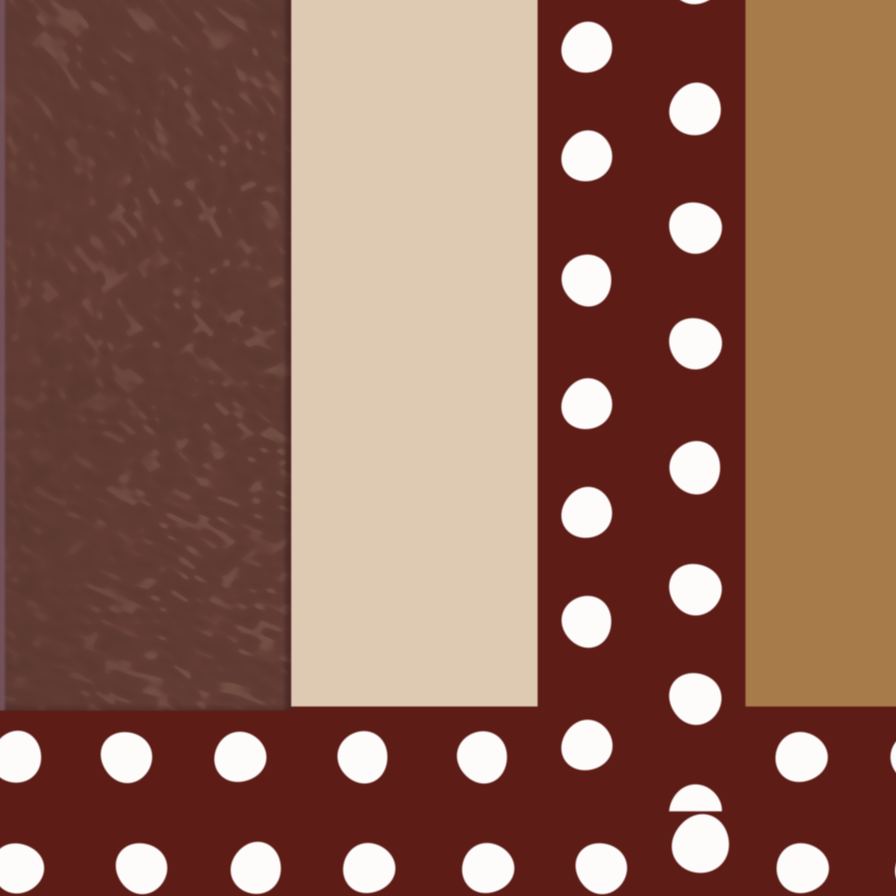
A WebGL 1 fragment shader for this pattern:

```glsl
precision highp float;
// Patchwork of flat and leather panels framed by dark red polka-dot ribbons.
// Panels are soft boxes; dots are wobbly discs spaced along lines by a pitch
// plus two slow cosine waves; leather is stretched value noise.
uniform vec2 u_resolution;

const float HALF_PI = 1.5708;
const vec3 RED = vec3(0.368, 0.108, 0.090);
const vec3 LEATHER = vec3(0.372, 0.229, 0.198);
const vec3 FLECK = vec3(0.52, 0.385, 0.335);
const vec3 SEAM = vec3(0.25, 0.13, 0.13);
const vec3 MAUVE = vec3(0.47, 0.34, 0.39);
const vec3 CREAM = vec3(0.870, 0.793, 0.700);
const vec3 TAN = vec3(0.660, 0.484, 0.290);
const vec3 WHITE = vec3(0.995, 0.99, 0.985);

float hash(vec2 p) {
  return fract(sin(dot(p, vec2(127.1, 311.7))) * 43758.5453);
}

float noise(vec2 p) {
  vec2 i = floor(p);
  vec2 f = fract(p);
  f = f * f * (3.0 - 2.0 * f);
  float low = mix(hash(i), hash(i + vec2(1.0, 0.0)), f.x);
  float high = mix(hash(i + vec2(0.0, 1.0)), hash(i + vec2(1.0, 1.0)), f.x);
  return mix(low, high, f.y);
}

// Antialiased step: 0 below the edge, 1 above it
float rise(float edge, float x, float soft) {
  return smoothstep(edge - soft, edge + soft, x);
}

float band(float from, float to, float x, float soft) {
  return rise(from, x, soft) * (1.0 - rise(to, x, soft));
}

// Position of dot i along its line; wave = (amp, phase) for two cosines
float dotPlace(float i, float start, float pitch, vec4 wave) {
  return start + pitch * i + wave.x * cos(HALF_PI * i + wave.y)
       + wave.z * cos(0.5 * HALF_PI * i + wave.w);
}

// Hand-cut disc with a slightly uneven outline
float blob(vec2 p, float radius, float seed, float soft) {
  float angle = atan(p.y, p.x + 1e-6);
  float turn = 6.2832 * hash(vec2(seed, 3.7));
  float uneven = 0.025 * cos(2.0 * angle + turn) + 0.02 * cos(3.0 * angle - turn);
  return 1.0 - rise(radius * (1.0 + uneven), length(p), soft);
}

float columnDots(vec2 p, float x, float start, float pitch, vec4 wave, float radius, float soft) {
  float cover = 0.0;
  for (int k = 0; k < 8; k++) {
    float i = float(k);
    vec2 center = vec2(x, dotPlace(i, start, pitch, wave));
    cover = max(cover, blob(p - center, radius, i + x * 9.0, soft));
  }
  return cover;
}

// A row may lift and enlarge one dot where it crosses the upright ribbon
float rowDots(vec2 p, float y, float start, float pitch, vec4 wave, float lift, float soft) {
  float cover = 0.0;
  for (int k = 0; k < 9; k++) {
    float i = float(k);
    float raised = lift * (1.0 - step(0.5, abs(i - 6.0)));
    vec2 center = vec2(dotPlace(i, start, pitch, wave), y + raised);
    cover = max(cover, blob(p - center, 0.0285 + 0.14 * raised, i + y * 40.0, soft));
  }
  return cover;
}

vec3 leather(vec2 p) {
  float tilt = mix(-0.4, -0.85, smoothstep(0.2, 0.9, p.y));
  vec2 along = vec2(cos(tilt), sin(tilt));
  vec2 q = vec2(dot(p, along), dot(p, vec2(-along.y, along.x)));
  q += 0.012 * noise(p * 22.0);
  float grain = noise(q * vec2(60.0, 130.0));
  float patches = noise(p * 9.0 + 4.0);
  float worn = mix(0.35, 1.0, smoothstep(0.12, 0.28, p.x + 0.15 * patches));
  worn = max(worn, smoothstep(0.72, 0.95, p.y));
  vec3 color = LEATHER * (0.94 + 0.10 * grain + 0.05 * patches);
  color = mix(color, FLECK, 0.42 * worn * smoothstep(0.64, 0.95, grain));
  color = mix(color, SEAM, 0.65 * smoothstep(0.314, 0.323, p.x));
  color = mix(color, SEAM, 0.35 * (1.0 - smoothstep(0.207, 0.216, p.y)));
  return mix(color, MAUVE, 0.8 * (1.0 - smoothstep(0.003, 0.008, p.x)));
}

void main() {
  vec2 p = gl_FragCoord.xy / u_resolution;
  float soft = max(0.0016, 0.8 / min(u_resolution.x, u_resolution.y));

  // Three panels standing on the red ground
  float aboveHem = rise(0.2115, p.y, soft);
  vec3 color = RED;
  color = mix(color, leather(p), rise(0.207, p.y, soft) * (1.0 - rise(0.325, p.x, soft)));
  color = mix(color, CREAM, aboveHem * band(0.325, 0.600, p.x, soft));
  color = mix(color, TAN, aboveHem * rise(0.832, p.x, soft));

  // Two dotted rows along the bottom ribbon
  float rows = rowDots(p, 0.155, 0.0221, 0.1255, vec4(0.0052, 0.0, -0.0091, 0.0), 0.0, soft);
  rows = max(rows, rowDots(p, 0.031, 0.030, 0.126,
                           vec4(0.0065, -HALF_PI, -0.0111, 0.359), 0.027, soft));

  // Two dotted columns on the upright ribbon, which overlaps the rows
  float columns = columnDots(p, 0.655, 0.168, 0.1298, vec4(0.0085, -HALF_PI, 0.0, 0.0), 0.0283, soft);
  columns = max(columns, columnDots(p, 0.776, 0.0814, 0.1339,
                                    vec4(0.0069, 0.0, 0.0072, 0.0), 0.0290, soft));
  float upright = band(0.600, 0.832, p.x, soft) * rise(0.0945, p.y, soft);
  color = mix(color, WHITE, mix(rows, columns, upright));

  gl_FragColor = vec4(color, 1.0);
}
```
